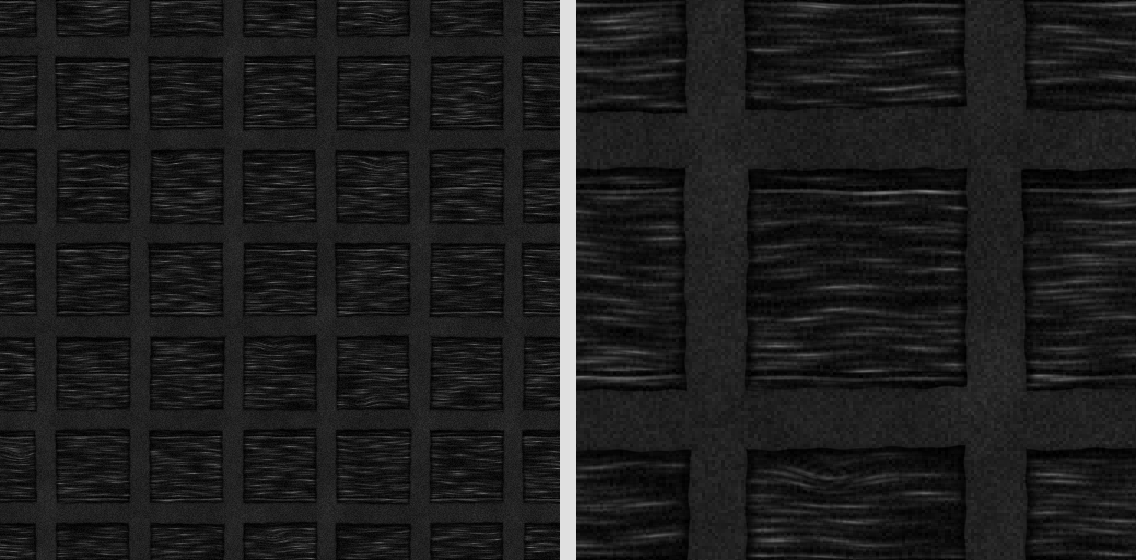
Left: the whole. Right: its middle third, enlarged.
Write a Shadertoy shader that draws this pattern.

```glsl
#define REPEATS 6.0
#define PLANKS 9.0
#define PANEL_HALF 0.393
#define EDGE_TILT 0.022
#define BAR_TONE 0.128
#define WOOD_TONE 0.030
#define FIBER_GAIN 0.15
#define SEAM_LIGHT 0.13
#define GRAIN_SCALE 512.0
#define BAR_GRAIN 0.085
#define WOOD_GRAIN 0.075

float hash(vec2 p) {
    vec3 q = fract(p.xyx * vec3(0.1031, 0.1030, 0.0973));
    q += dot(q, q.yzx + 33.33);
    return fract((q.x + q.y) * q.z);
}

// Distance to the nearest scattered point
float cellular(vec2 p) {
    vec2 cell = floor(p), local = fract(p);
    float nearest = 2.0;
    for (int j = -1; j <= 1; j++)
    for (int i = -1; i <= 1; i++) {
        vec2 o = vec2(i, j);
        vec2 point = o + vec2(hash(cell + o), hash(cell + o + 57.3));
        nearest = min(nearest, length(point - local));
    }
    return min(nearest, 1.0);
}

// Centred speckle, roughly triangular in distribution
float grain(vec2 uv) {
    vec2 id = floor(uv * GRAIN_SCALE);
    return 0.5 * (hash(id) + hash(id + 191.7)) - 0.5;
}

// Signed distances to the side and top/bottom edges of a crooked panel
vec2 panelEdges(vec2 p, vec2 id) {
    vec2 side = step(0.0, p);
    vec2 seed = id * 2.0 + 31.0;
    float rx = hash(seed + vec2(side.x, 0.0)) - 0.5;
    float ry = hash(seed + vec2(17.0, side.y)) - 0.5;
    vec2 wobble = 0.003 * sin(p.yx * 23.0 + id * 4.1)
                + 0.002 * sin(p.yx * 51.0 + id.yx * 7.7);
    vec2 halfSize = PANEL_HALF + vec2(rx, ry) * (0.016 + 2.0 * EDGE_TILT * p.yx);
    return abs(p) - halfSize + wobble;
}

// Planks with long fibers, faint knots and lit seams
float wood(vec2 uv) {
    float plank = floor(uv.y * PLANKS);
    vec2 knotCell = vec2(floor(uv.x * REPEATS + 0.5), plank);
    vec2 knotCenter = vec2((knotCell.x + 0.5 * (hash(knotCell) - 0.5)) / REPEATS,
                           (plank + 0.3 + 0.4 * hash(knotCell + 9.0)) / PLANKS);
    vec2 k = (uv - knotCenter) * vec2(45.0, 80.0);
    float knot = step(0.8, hash(knotCell + 23.0)) * exp(-dot(k, k));

    vec2 q = uv + vec2(hash(vec2(plank, 3.0)) * 7.0, 0.0);
    q.y += 0.0012 * sin(q.x * 31.0 + plank) + 0.0006 * sin(q.x * 83.0 + q.y * 40.0);
    q.y += 0.006 * knot;
    float coarse = 1.0 - cellular(q * vec2(13.0, 150.0));
    float fine = 1.0 - cellular(q * vec2(24.0, 290.0) + 40.0);
    float fiber = coarse * fine;
    float patchy = 0.8 + 0.4 * (1.0 - cellular(uv * vec2(7.0, 17.0)));
    float tone = WOOD_TONE + patchy * (FIBER_GAIN * fiber + 0.28 * fiber * fiber * fiber);
    tone += 0.025 * knot * sin(length(k) * 18.0);

    // Dark gap with a broken highlight on the plank below
    float y = uv.y + 0.0007 * sin(uv.x * 27.0) + 0.0004 * sin(uv.x * 91.0);
    float d = (fract(y * PLANKS + 0.5) - 0.5) / PLANKS;
    float aa = 0.7 / iResolution.y;
    float gap = 1.0 - smoothstep(0.0012 - aa, 0.0018 + aa, abs(d));
    float lip = 1.0 - smoothstep(0.0004, 0.0012 + aa, abs(d + 0.0030));
    float broken = 0.35 + 0.9 * (1.0 - cellular(vec2(uv.x * 19.0, plank * 5.0)));
    return mix(tone, 0.015, 0.8 * gap) + SEAM_LIGHT * lip * broken;
}

// Matte lattice bars with soft mottling and pale scuffs
float bars(vec2 uv, vec2 edges) {
    float mottle = 0.5 - cellular(uv * 19.0);
    float blotch = 0.5 - cellular(uv * 47.0 + 11.0);
    float crossing = smoothstep(-0.08, 0.02, min(edges.x, edges.y));
    float horizontal = step(edges.x, edges.y);
    float tone = BAR_TONE + 0.022 * mottle + 0.014 * blotch;
    tone += 0.006 * crossing - 0.010 * horizontal;
    float scuffArea = smoothstep(0.28, 0.10, cellular(uv * 7.0 + 5.0));
    float scuff = smoothstep(0.25, 0.05, cellular(uv * 130.0));
    return tone + scuffArea * (0.010 + 0.035 * scuff);
}

void mainImage(out vec4 fragColor, in vec2 fragCoord) {
    vec2 uv = fragCoord / iResolution.xy;
    vec2 grid = uv * REPEATS;
    vec2 id = floor(grid + 0.5);
    vec2 p = grid - id;

    vec2 edges = panelEdges(p, id);
    float d = max(edges.x, edges.y);
    float aa = REPEATS / iResolution.y;
    float barMask = smoothstep(-aa, aa, d);

    // Recess shadow, deepest below the upper bar
    float shade = 0.35 + 0.65 * smoothstep(0.0, 0.045, -d);
    float upper = step(0.0, p.y) * (1.0 - smoothstep(0.02, 0.075, -edges.y));
    shade *= 1.0 - 0.45 * upper;

    float speckle = grain(uv);
    float panel = wood(uv) * shade + WOOD_GRAIN * speckle * (0.5 + 0.5 * shade);
    float lattice = bars(uv, edges) + BAR_GRAIN * speckle;
    lattice *= 0.88 + 0.12 * smoothstep(0.0, 0.025, d);

    float tone = max(mix(panel, lattice, barMask), 0.0);
    fragColor = vec4(vec3(tone), 1.0);
}
```
